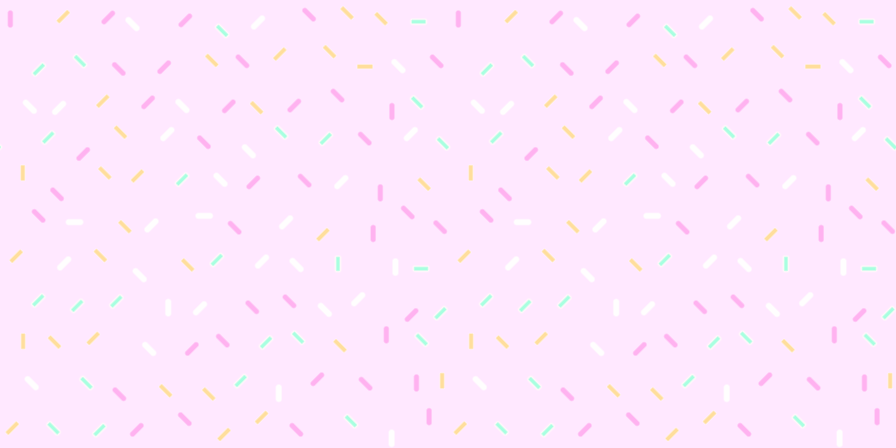
Reproduce this pattern procedurally as a WebGL 2 fragment shader.

```glsl
#version 300 es
precision highp float;
// Pastel sugar sprinkles strewn over a pale pink ground.
// Each cell of a staggered, jittered grid holds one rounded bar with a hashed
// colour and one of four directions; the grid repeats sideways as a tile.

uniform vec2 u_resolution;
out vec4 fragColor;

// Layout, in units of the canvas height
const float CELLS = 11.0;        // cells along one tile
const float JITTER = 0.29;       // largest shift of a sprinkle, in cells
const float SOFTNESS = 0.0036;   // least width of an edge
const float QUARTER_TURN = 1.570796;

// Colours
const vec3 GROUND = vec3(1.0, 0.91, 1.0);
const vec3 PINK = vec3(1.0, 0.70, 0.94);
const vec3 WHITE = vec3(1.0, 0.995, 0.995);
const vec3 MINT = vec3(0.66, 1.0, 0.88);
const vec3 YELLOW = vec3(1.0, 0.87, 0.61);
const vec3 HALO = vec3(1.0, 0.97, 0.98);

// Half length and half width of each kind of bar
const vec2 PINK_SIZE = vec2(0.0190, 0.0056);
const vec2 WHITE_SIZE = vec2(0.0195, 0.0066);
const vec2 MINT_SIZE = vec2(0.0155, 0.0039);
const vec2 YELLOW_SIZE = vec2(0.0170, 0.0044);
const float MINT_HALO = 0.0036;
const float YELLOW_HALO = 0.0012;

// Running shares of the kinds, and of the directions
const vec3 KIND_STEPS = vec3(0.33, 0.55, 0.78);       // pink, white, mint
const vec3 DIRECTION_STEPS = vec3(0.43, 0.81, 0.93);  // rising, falling, upright

vec4 hash4(vec2 cell) {
  vec4 p = fract(cell.xyxy * vec4(0.1031, 0.1030, 0.0973, 0.1099));
  p += dot(p, p.wzxy + 33.33);
  return fract((p.xxyz + p.yzzw) * p.zywx);
}

float roundedBar(vec2 p, vec2 halfSize, float corner) {
  vec2 q = abs(p) - halfSize + corner;
  return length(max(q, 0.0)) + min(max(q.x, q.y), 0.0) - corner;
}

float coverage(float dist, float edge) {
  return clamp(0.5 - dist / edge, 0.0, 1.0);
}

float directionAngle(float pick) {
  if (pick < DIRECTION_STEPS.x) return 0.5 * QUARTER_TURN;
  if (pick < DIRECTION_STEPS.y) return 1.5 * QUARTER_TURN;
  return pick < DIRECTION_STEPS.z ? QUARTER_TURN : 0.0;
}

// Lays one sprinkle, centred on the origin, over the colour below it
vec3 addSprinkle(vec3 below, vec2 p, float kind, float direction, float edge) {
  float angle = directionAngle(direction);
  vec2 axis = vec2(cos(angle), sin(angle));
  vec2 local = vec2(dot(p, axis), dot(p, vec2(-axis.y, axis.x)));

  vec3 colour = YELLOW;
  vec2 size = YELLOW_SIZE;
  float halo = YELLOW_HALO;
  float roundness = 0.5;
  if (kind < KIND_STEPS.x) {
    colour = PINK; size = PINK_SIZE; halo = 0.0; roundness = 1.0;
  } else if (kind < KIND_STEPS.y) {
    colour = WHITE; size = WHITE_SIZE; halo = 0.0; roundness = 1.0;
  } else if (kind < KIND_STEPS.z) {
    colour = MINT; size = MINT_SIZE; halo = MINT_HALO;
  }

  float dist = roundedBar(local, size, size.y * roundness);
  if (halo > 0.0) below = mix(below, HALO, coverage(dist - halo, edge));
  return mix(below, colour, coverage(dist, edge));
}

void main() {
  vec2 p = gl_FragCoord.xy / u_resolution.y;
  float edge = max(SOFTNESS, 1.0 / u_resolution.y);
  vec2 grid = p * CELLS;
  float homeRow = floor(grid.y);
  vec3 colour = GROUND;

  // Visit the cell below the pixel and its neighbours
  for (float j = -1.0; j <= 1.0; j++) {
    float row = homeRow + j;
    float stagger = 0.5 * mod(row, 2.0);
    float homeColumn = floor(grid.x - stagger);
    for (float i = -1.0; i <= 1.0; i++) {
      float column = homeColumn + i;
      vec2 tileCell = vec2(mod(column, CELLS), row) + 7.0;
      vec4 look = hash4(tileCell);
      float turn = 4.0 * QUARTER_TURN * look.x;
      vec2 shift = JITTER * sqrt(look.y) * vec2(cos(turn), sin(turn));
      vec2 centre = vec2(column + stagger, row) + 0.5 + shift;
      colour = addSprinkle(colour, (grid - centre) / CELLS, look.z, look.w, edge);
    }
  }
  fragColor = vec4(colour, 1.0);
}
```
